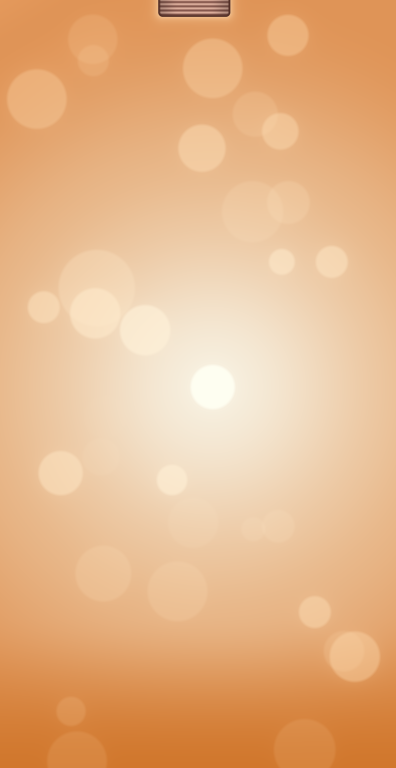
This background is drawn by a Shadertoy shader. Its source:

```glsl
// Warm peach glow with soft bokeh discs and a small ribbed metal clasp at the top.

const vec2 GLOW_CENTER = vec2(0.277, 0.496);

// Prominent discs: centre x, centre y, radius, in units of canvas height.
const vec3 DISCS[16] = vec3[16](
    vec3(0.277, 0.496, 0.030), vec3(0.126, 0.625, 0.051),
    vec3(0.124, 0.592, 0.034), vec3(0.189, 0.570, 0.034),
    vec3(0.057, 0.600, 0.022), vec3(0.079, 0.384, 0.030),
    vec3(0.048, 0.871, 0.040), vec3(0.277, 0.911, 0.040),
    vec3(0.462, 0.145, 0.034), vec3(0.365, 0.829, 0.025),
    vec3(0.432, 0.659, 0.022), vec3(0.263, 0.807, 0.032),
    vec3(0.375, 0.954, 0.028), vec3(0.367, 0.659, 0.018),
    vec3(0.224, 0.375, 0.021), vec3(0.410, 0.203, 0.022));

float hash(float n) {
    return fract(sin(n * 127.1 + 3.7) * 4375.85);
}

float roundedBox(vec2 p, vec2 halfSize, float radius) {
    vec2 q = abs(p) - halfSize + radius;
    return length(max(q, 0.0)) + min(max(q.x, q.y), 0.0) - radius;
}

vec3 background(vec2 p) {
    float d = length(p - GLOW_CENTER);
    vec3 col = mix(vec3(0.965, 0.935, 0.87), vec3(0.915, 0.74, 0.57), smoothstep(0.0, 0.3, d));
    col = mix(col, vec3(0.875, 0.58, 0.34), smoothstep(0.22, 0.52, d));
    // Deeper orange toward the floor.
    col = mix(col, vec3(0.81, 0.45, 0.15), 0.9 * smoothstep(0.2, -0.02, p.y));
    // Faint slanted rays in the upper left.
    float ray = 0.5 + 0.5 * sin(dot(p, vec2(25.0, -42.0)));
    return col + 0.02 * ray * smoothstep(0.82, 1.0, p.y) * smoothstep(0.25, 0.0, p.x);
}

// Lays one translucent disc, paler and stronger near the glow.
vec3 addDisc(vec3 col, vec2 p, vec3 disc, float opacity) {
    float d = length(p - disc.xy);
    float nearness = exp(-5.0 * length(disc.xy - GLOW_CENTER));
    vec3 tint = mix(vec3(1.0, 0.79, 0.55), vec3(1.0, 1.0, 0.95), sqrt(nearness));
    float body = smoothstep(disc.z + 0.002, disc.z - 0.004, d);
    float halo = 0.15 * exp(-max(d - disc.z, 0.0) * 120.0);
    float strength = (0.34 + 0.58 * nearness) * mix(0.55, 1.0, smoothstep(0.05, 0.034, disc.z));
    return mix(col, tint, opacity * strength * max(body, halo));
}

vec3 addClasp(vec3 col, vec2 p, float pixel) {
    vec2 q = p - vec2(0.253, 1.0);
    float d = roundedBox(q, vec2(0.047, 0.022), 0.006);
    col = mix(col, vec3(1.0, 0.86, 0.68), 0.6 * exp(-max(d, 0.0) * 200.0));
    // Horizontal ribs, lit in the middle.
    float rib = 0.5 + 0.5 * cos(q.y * 1150.0);
    vec3 metal = mix(vec3(0.52, 0.34, 0.30), vec3(0.86, 0.68, 0.61), rib);
    metal *= 1.0 - 0.2 * smoothstep(0.02, 0.047, abs(q.x));
    metal = mix(metal, vec3(0.32, 0.18, 0.15), smoothstep(-0.004, -0.001, d));
    return mix(col, metal, smoothstep(pixel, -pixel, d));
}

void mainImage(out vec4 fragColor, in vec2 fragCoord) {
    vec2 p = fragCoord / iResolution.y;
    float aspect = iResolution.x / iResolution.y;
    vec3 col = background(p);

    // Scattered dim discs behind the prominent ones.
    for (int i = 0; i < 18; i++) {
        float n = float(i);
        vec3 disc = vec3(hash(n) * aspect, hash(n + 31.0), mix(0.016, 0.042, hash(n + 67.0)));
        float away = smoothstep(0.12, 0.25, length(disc.xy - GLOW_CENTER));
        col = addDisc(col, p, disc, 0.45 * away);
    }
    for (int i = 0; i < 16; i++) {
        col = addDisc(col, p, DISCS[i], 1.0);
    }

    col = addClasp(col, p, 0.7 / iResolution.y);
    fragColor = vec4(clamp(col, 0.0, 1.0), 1.0);
}
```
